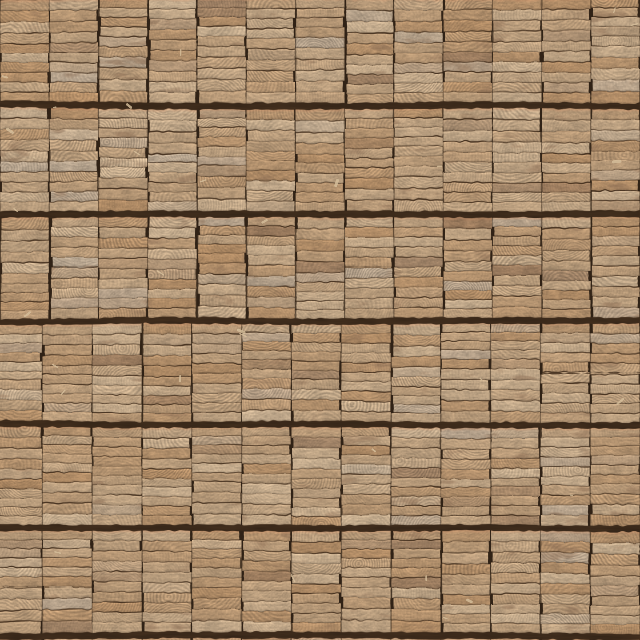
A three.js fragment shader for this texture:

```glsl
// Stacked sawn timber seen end-on: six layers of thin boards in thirteen columns, split by dark gaps.
varying vec2 vUv;

float hash(vec2 p) {
  return fract(sin(dot(p, vec2(127.1, 311.7))) * 43758.5453);
}

float noise(vec2 p) {
  vec2 i = floor(p), f = fract(p);
  f = f * f * (3.0 - 2.0 * f);
  return mix(mix(hash(i), hash(i + vec2(1.0, 0.0)), f.x),
             mix(hash(i + vec2(0.0, 1.0)), hash(i + vec2(1.0, 1.0)), f.x), f.y);
}

float fbm(vec2 p) {
  return 0.55 * noise(p) + 0.3 * noise(p * 2.1 + 7.3) + 0.15 * noise(p * 4.3 + 3.1);
}

float segmentDistance(vec2 p, vec2 a, vec2 b) {
  vec2 d = b - a;
  return length(p - a - d * clamp(dot(p - a, d) / dot(d, d), 0.0, 1.0));
}

// Face of one sawn end: tint, growth rings, fibres and stains
vec3 woodFace(vec2 p, vec2 local, vec2 id) {
  vec3 pale = vec3(0.77, 0.68, 0.565);
  vec3 tan_ = vec3(0.70, 0.59, 0.465);
  vec3 orange = vec3(0.67, 0.52, 0.37);
  vec3 brown = vec3(0.55, 0.43, 0.33);
  float tint = hash(id + 3.7), warmth = hash(id + 9.2);
  vec3 color = mix(tan_, pale, tint * 0.85);
  color = mix(color, orange, 0.85 * warmth * warmth);
  color = mix(color, brown, 0.65 * smoothstep(0.9, 1.0, hash(id + 14.6)));
  color = mix(color, vec3(0.70, 0.65, 0.59), 0.6 * smoothstep(0.88, 1.0, hash(id + 21.3)));

  vec2 pith = vec2(hash(id + 31.0) * 0.077, (hash(id + 37.0) - 0.5) * 0.11);
  float radius = length(local - pith) + 0.003 * fbm(p * 70.0 + id);
  float rings = sin(radius * mix(1000.0, 1700.0, hash(id + 41.0)));
  float ringDepth = 0.015 + 0.075 * pow(hash(id + 47.0), 3.0);
  color *= 1.0 + ringDepth * rings;

  float fibres = noise(p * vec2(130.0, 420.0) + id) - 0.5;
  float speckle = noise(p * 480.0) - 0.5;
  color *= 1.0 + 0.13 * fibres + 0.09 * speckle + 0.16 * (fbm(p * 45.0 + id) - 0.5);
  float stain = smoothstep(0.66, 0.86, fbm(p * vec2(22.0, 60.0) + id * 1.7));
  return mix(color, brown, 0.5 * stain);
}

void main() {
  vec2 p = vec2(vUv.x, 1.0 - vUv.y);

  // Layers, with slightly uneven heights and sagging gaps
  float y = p.y * 6.0 + 0.015 - 0.032 * cos(p.y * 6.6 - 2.64);
  y += 0.022 * (noise(vec2(p.x * 4.0, floor(p.y * 6.0 + 0.5) * 5.0)) - 0.5);
  float layer = floor(y), t = fract(y);

  // Columns; the lower three layers are pushed sideways
  float x = p.x * 13.0 + step(2.5, layer) * 0.15 * (1.0 - p.x);
  float column = floor(x), across = fract(x);
  vec2 stack = vec2(column, layer * 17.0 + 2.0);

  // Ten boards per stack, with uneven thickness, tilt and rough edges
  float b = (t - 0.027) / 0.946 * 10.0;
  float inner = sin(3.14159 * clamp(b / 10.0, 0.0, 1.0));
  b += inner * (hash(stack) - 0.5) * 0.9;
  b += inner * (across - 0.5) * (hash(stack + floor(b) * 0.3) - 0.5) * 0.12;
  b += 0.16 * (noise(vec2(p.x * 110.0, floor(b + 0.5) + layer * 13.0)) - 0.5);
  float board = clamp(floor(b), 0.0, 9.0), down = b - board;
  vec2 id = vec2(column + layer * 19.0, board);
  vec2 local = vec2(across * 0.0769, down * 0.0158);
  vec3 color = woodFace(p, local, id);

  // Sunlit upper rim and shaded lower rim
  color *= 1.0 + 0.09 * (1.0 - smoothstep(0.05, 0.3, down));
  color *= 1.0 - 0.12 * smoothstep(0.75, 1.0, down);
  float topRim = (1.0 - smoothstep(0.0, 0.35, down)) * (1.0 - step(0.5, board));
  color = mix(color, vec3(0.73, 0.50, 0.36), 0.4 * topRim);

  // Thin seams between boards, fading in and out along their length
  vec3 seamColor = vec3(0.27, 0.19, 0.12);
  float seamId = floor(b + 0.5);
  float wear = noise(vec2(p.x * 38.0, seamId * 3.7 + layer * 41.0));
  float seamDepth = clamp(0.2 + 0.75 * hash(stack + seamId * 1.3) * (0.4 + wear), 0.0, 0.95);
  float edgeY = min(down, 1.0 - down) * 0.0158;
  float seam = 1.0 - smoothstep(0.0001, 0.0013 + 0.0007 * wear, edgeY);
  color = mix(color, seamColor, seam * seamDepth);

  // Uneven board ends open dark slots between columns
  float leftSlot = 0.007 + 0.04 * pow(hash(id + 53.0), 5.0) + 0.025 * pow(hash(stack + 5.0), 6.0);
  float rightSlot = 0.007 + 0.04 * pow(hash(id + 59.0), 5.0);
  float edgeX = min(across - leftSlot, 1.0 - rightSlot - across) * 0.0769;
  edgeX += 0.0008 * (noise(p * 260.0) - 0.5);
  float slot = 1.0 - smoothstep(-0.0007, 0.0011, edgeX);
  float slotDepth = 0.5 + 0.5 * smoothstep(0.012, 0.03, max(leftSlot, rightSlot));
  color = mix(color, vec3(0.19, 0.135, 0.085), slot * slotDepth);

  // Dark gaps between layers
  float gap = 1.0 - smoothstep(-0.0007, 0.0009, min(b, 10.0 - b) * 0.0158);
  vec3 gapColor = vec3(0.235, 0.165, 0.105) * (0.85 + 0.3 * fbm(p * vec2(30.0, 200.0)));
  color = mix(color, gapColor, gap);

  // Scattered pale splinters
  for (int i = 0; i < 32; i++) {
    vec2 seed = vec2(float(i), 4.3);
    vec2 start = vec2(hash(seed), hash(seed + 11.0));
    float angle = 6.28318 * hash(seed + 23.0);
    vec2 tip = start + vec2(cos(angle), sin(angle)) * mix(0.003, 0.012, hash(seed + 31.0));
    float width = 0.0004 + 0.0014 * pow(hash(seed + 43.0), 4.0);
    float splinter = 1.0 - smoothstep(width, width + 0.0011, segmentDistance(p, start, tip));
    color = mix(color, vec3(0.84, 0.75, 0.61), 0.8 * splinter);
  }

  gl_FragColor = vec4(color, 1.0);
}
```
